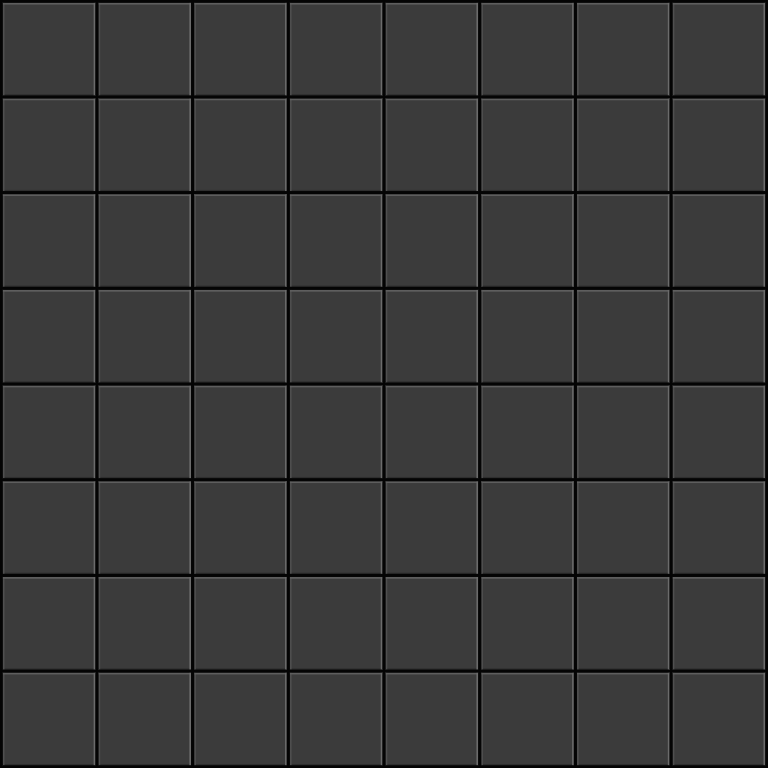
A Shadertoy shader for this pattern:

```glsl
// Antialiased strip of the given half width, centred on zero
float strip(float offset, float halfWidth, float pixel) {
    return clamp(0.5 + (halfWidth - abs(offset)) / pixel, 0.0, 1.0);
}

void mainImage(out vec4 fragColor, in vec2 fragCoord) {
    // Eight tiles each way, laid out from the canvas centre
    float tileSize = 0.1246;
    vec2 grid = (fragCoord / iResolution.xy - 0.5) / tileSize;
    float pixel = 1.0 / (tileSize * min(iResolution.x, iResolution.y));

    // Signed distance to the nearest joint, in tile widths
    vec2 joint = fract(grid + 0.5) - 0.5;

    // Bevel: bright right edge, softer top, faint left, shaded bottom
    float shade = 0.23;
    shade = mix(shade, 0.18, strip(joint.y - 0.022, 0.007, pixel));
    shade = mix(shade, 0.31, strip(joint.x - 0.026, 0.008, pixel));
    shade = mix(shade, 0.37, strip(joint.y + 0.026, 0.009, pixel));
    shade = mix(shade, 0.42, strip(joint.x + 0.025, 0.009, pixel));

    // Dark recessed joints
    float gap = max(strip(joint.x, 0.0165, pixel), strip(joint.y, 0.0165, pixel));
    shade = mix(shade, 0.015, gap);

    fragColor = vec4(vec3(shade), 1.0);
}
```
